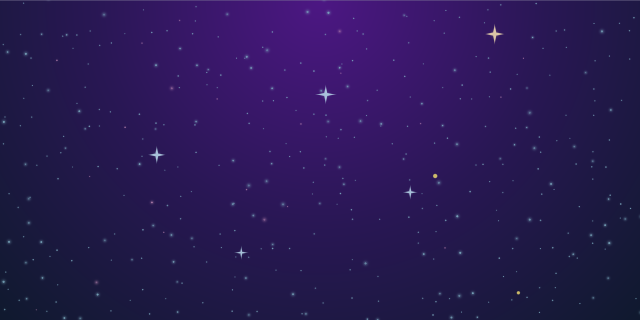
This background is drawn by a WebGL 1 fragment shader. Its source:

```glsl
precision highp float;
// Night sky: a violet glow fades radially from the top centre into dark navy.
// Two jittered, sparsely filled grids scatter soft stars over it, and short
// loops add four-pointed sparkles and a pair of golden dots.

uniform vec2 u_resolution;

float hash(vec2 p) {
  return fract(sin(dot(p, vec2(127.1, 311.7))) * 43758.5453);
}

// Coverage of a shape from its signed distance, about one pixel wide
float coverage(float dist) {
  float blur = 0.75 / u_resolution.y;
  return 1.0 - smoothstep(-blur, blur, dist);
}

vec3 skyColor(vec2 p, float aspect) {
  float t = length(p - vec2(0.5 * aspect, 1.0)) / length(vec2(0.5 * aspect, 1.0));
  vec3 violet = vec3(0.30, 0.09, 0.515);
  vec3 indigo = vec3(0.16, 0.09, 0.33);
  vec3 navy = vec3(0.06, 0.10, 0.18);
  vec3 inner = mix(violet, indigo, min(t * 2.0, 1.0));
  return mix(inner, navy, max(t * 2.0 - 1.0, 0.0));
}

// One star at most per cell: a small core inside a fainter halo
vec3 addStars(vec3 color, vec2 p, float cells, float density, float radius, float glow) {
  vec2 id = floor(p * cells);
  vec2 seed = id + cells * 3.7;
  if (hash(seed) > density) return color;

  vec2 jitter = vec2(hash(seed + 17.3), hash(seed + 41.9));
  vec2 center = (id + 0.2 + 0.6 * jitter) / cells;
  float size = radius * mix(0.7, 1.25, hash(seed + 5.1));
  float dist = length(p - center);

  float pink = step(0.94, hash(seed + 63.7));
  vec3 tint = mix(vec3(0.50, 0.69, 0.77), vec3(0.74, 0.53, 0.70), pink);
  float halo = glow * exp(-dist * dist / (size * size * 3.2));
  float core = coverage(dist - size) * mix(0.55, 0.9, hash(seed + 88.2));
  return mix(color, tint, max(halo, core));
}

// Signed distance to a four-pointed star with tips at the given reach
float sparkleDistance(vec2 p, float reach) {
  vec2 q = abs(p);
  q = vec2(max(q.x, q.y), min(q.x, q.y));
  return dot(q - vec2(reach, 0.0), normalize(vec2(0.19, 0.81)));
}

void main() {
  vec2 p = gl_FragCoord.xy / u_resolution.y;
  float aspect = u_resolution.x / u_resolution.y;
  vec3 color = skyColor(p, aspect);

  // Fine dust, then larger glowing stars
  color = addStars(color, p, 24.0, 0.24, 0.0019, 0.10);
  color = addStars(color, p + 0.013, 17.0, 0.20, 0.0031, 0.42);

  // Sparkles stepped across the sky, the last one cream
  for (int i = 0; i < 5; i++) {
    float n = float(i);
    vec2 center = vec2(aspect * (0.245 + 0.132 * n), 0.1 + 0.8 * fract(0.52 + 0.618 * n));
    float reach = 0.014 + 0.017 * fract(0.6 + 0.55 * n);
    vec2 offset = p - center;
    vec3 tint = mix(vec3(0.70, 0.82, 0.90), vec3(0.92, 0.84, 0.68), step(3.5, n));
    float halo = 0.35 * exp(-dot(offset, offset) / (reach * reach * 0.12));
    float body = 0.92 * coverage(sparkleDistance(offset, reach));
    color = mix(color, tint, max(halo, body));
  }

  // Golden dots
  for (int i = 0; i < 2; i++) {
    float n = float(i);
    vec2 center = vec2(aspect * (0.68 + 0.13 * n), 0.45 - 0.365 * n);
    float dist = length(p - center) - (0.0066 - 0.0016 * n);
    color = mix(color, vec3(0.86, 0.79, 0.42), 0.92 * coverage(dist));
  }

  // Faint light rim along the top edge
  color = mix(color, vec3(0.50, 0.48, 0.60), 0.6 * smoothstep(0.996, 1.0, p.y));

  gl_FragColor = vec4(color, 1.0);
}
```
